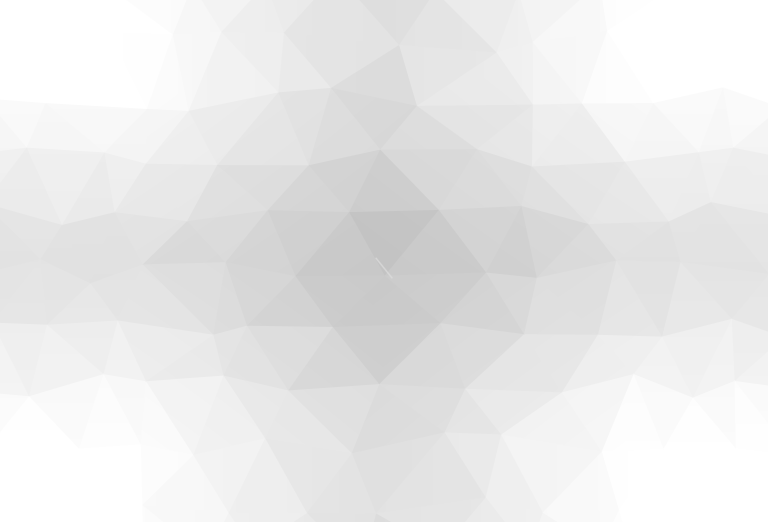
This background is drawn by a WebGL 2 fragment shader. Its source:

```glsl
#version 300 es
precision highp float;
// Low-poly backdrop: pale grey facets darkening along two crossed bands.

#define COLUMN 0.127                  // facet spacing, in canvas heights
#define ROW 0.110
#define WIDEN 0.058                   // extra column spacing near the centre
#define WIDEN_REACH 0.173
#define JITTER vec2(0.30, 0.22)       // vertex scatter, in cells
#define MESH_CENTRE vec2(0.010, -0.020)
#define BAND_REACH vec2(0.475, 0.335) // half widths of the crossed bands
#define BAND_DEPTH vec2(0.132, 0.127) // darkening at the band axes
#define FACET_VARIATION 0.12
#define FACET_SLOPE 0.15              // share of gradient kept inside a facet
#define GLINT_GREY 0.87

uniform vec2 u_resolution;
out vec4 fragColor;

vec2 hash22(vec2 p) {
    vec3 q = fract(p.xyx * vec3(0.1031, 0.1030, 0.0973));
    q += dot(q, q.yzx + 33.33);
    return fract((q.xx + q.yz) * q.zy);
}

// Staggered lattice point, scattered less around the central facets.
vec2 meshVertex(vec2 id) {
    vec2 lattice = vec2(id.x + 0.5 * mod(id.y, 2.0), id.y);
    float calm = mix(0.35, 1.0, smoothstep(0.5, 2.5, length(lattice)));
    vec2 scatter = (hash22(id + 47.0) * 2.0 - 1.0) * JITTER * calm;
    vec2 pos = (lattice + scatter) * vec2(COLUMN, ROW);
    pos.x += WIDEN * tanh(lattice.x);
    return pos + MESH_CENTRE;
}

// Signed distance to the line a-b, positive on its left.
float edgeDistance(vec2 p, vec2 a, vec2 b) {
    vec2 e = b - a;
    return dot(p - a, vec2(-e.y, e.x)) / max(length(e), 1e-5);
}

float segmentDistance(vec2 p, vec2 a, vec2 b) {
    vec2 e = b - a;
    return length(p - a - e * clamp(dot(p - a, e) / dot(e, e), 0.0, 1.0));
}

// Two reflected linear gradients, multiplied.
float bandGrey(vec2 p) {
    vec2 bands = 1.0 - BAND_DEPTH * max(1.0 - abs(p) / BAND_REACH, 0.0);
    return bands.x * bands.y;
}

// Returns grey times coverage, and coverage.
vec2 facet(vec2 p, vec2 idA, vec2 idB, vec2 idC, float pixel) {
    vec2 a = meshVertex(idA), b = meshVertex(idB), c = meshVertex(idC);
    float inside = min(edgeDistance(p, a, b),
                   min(edgeDistance(p, b, c), edgeDistance(p, c, a)));
    float coverage = clamp(0.5 + inside / pixel, 0.0, 1.0);
    vec2 middle = (a + b + c) / 3.0;
    float shade = 1.0 - bandGrey(mix(middle, p, FACET_SLOPE));
    float variation = hash22(idA + idB * 3.0 + idC * 7.0).x - 0.5;
    float grey = 1.0 - shade * (1.0 + FACET_VARIATION * variation);
    return vec2(grey, 1.0) * coverage;
}

void main() {
    float pixel = 1.0 / u_resolution.y;
    vec2 p = (gl_FragCoord.xy - 0.5 * u_resolution) * pixel;

    // Estimate the lattice cell, undoing the central widening.
    vec2 meshPos = p - MESH_CENTRE;
    meshPos.x -= WIDEN * tanh(meshPos.x / WIDEN_REACH);
    vec2 cell = floor(meshPos / vec2(COLUMN, ROW));

    // Blend the two facets of every nearby cell by coverage.
    vec2 total = vec2(0.0);
    for (int j = -1; j <= 1; j++) {
        for (int i = -2; i <= 2; i++) {
            vec2 a = cell + vec2(float(i), float(j));
            vec2 b = a + vec2(1.0, 0.0);
            vec2 c = a + vec2(1.0, 1.0);
            vec2 d = a + vec2(0.0, 1.0);
            if (mod(a.y, 2.0) < 0.5) {
                total += facet(p, a, b, d, pixel) + facet(p, b, c, d, pixel);
            } else {
                total += facet(p, a, b, c, pixel) + facet(p, a, c, d, pixel);
            }
        }
    }
    float grey = total.y > 0.001 ? total.x / total.y : bandGrey(p);

    // Fine glint between the darkest facets.
    float glint = segmentDistance(p, vec2(-0.015, 0.005), vec2(0.015, -0.032));
    float glintMask = 1.0 - smoothstep(0.0, 0.001 + pixel, glint);
    grey = mix(grey, GLINT_GREY, 0.7 * glintMask);

    fragColor = vec4(vec3(grey), 1.0);
}
```
